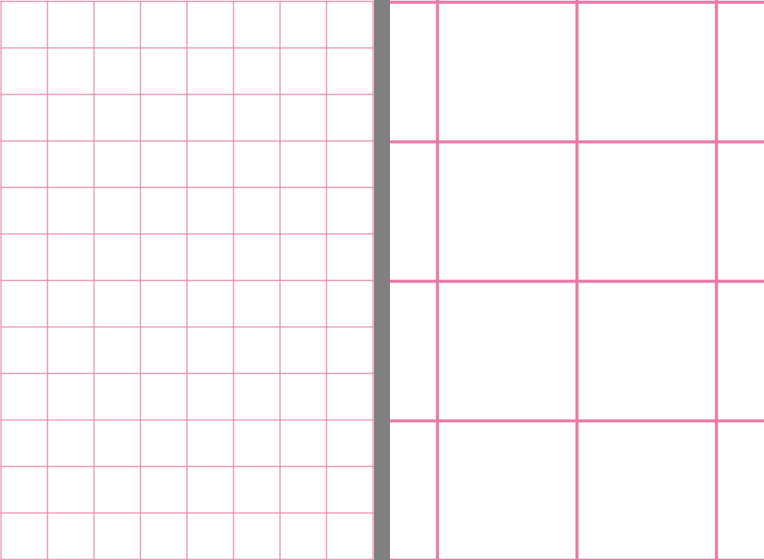
Left: the whole. Right: its middle third, enlarged.
A WebGL 2 fragment shader for this pattern:

```glsl
#version 300 es
precision highp float;
// Thin pink square grid, 8 cells across and 12 down, on white paper.

uniform vec2 u_resolution;
out vec4 fragColor;

#define CELLS vec2(8.0, 12.0)        // repeats across and down
#define PITCH 0.08304                // cell size, in canvas heights
#define CENTER vec2(0.0, -0.0008)    // grid center relative to canvas center
#define LINE_WIDTH 0.00182           // in canvas heights
#define SOFTNESS 1.4                 // edge filter width, in output samples
#define PAPER vec3(1.0)
#define INK vec3(0.915, 0.470, 0.650)

// Share of a filter window of the given size covered by a centered band.
vec2 bandCoverage(vec2 dist, vec2 halfWidth, float window) {
  vec2 upper = min(dist + 0.5 * window, halfWidth);
  vec2 lower = max(dist - 0.5 * window, -halfWidth);
  return clamp((upper - lower) / window, 0.0, 1.0);
}

void main() {
  vec2 p = (gl_FragCoord.xy - 0.5 * u_resolution) / u_resolution.y - CENTER;
  float window = SOFTNESS / u_resolution.y;
  vec2 halfLine = vec2(0.5 * LINE_WIDTH);
  vec2 halfCount = 0.5 * CELLS;

  // Distance to the nearest vertical (x) and horizontal (y) line
  vec2 nearest = clamp(floor(p / PITCH + 0.5), -halfCount, halfCount);
  vec2 lines = bandCoverage(abs(p - nearest * PITCH), halfLine, window);

  // Lines end at the outer frame
  vec2 inside = bandCoverage(abs(p), halfCount * PITCH + halfLine, window);
  lines *= inside.yx;

  float ink = 1.0 - (1.0 - lines.x) * (1.0 - lines.y);
  fragColor = vec4(mix(PAPER, INK, ink), 1.0);
}
```
